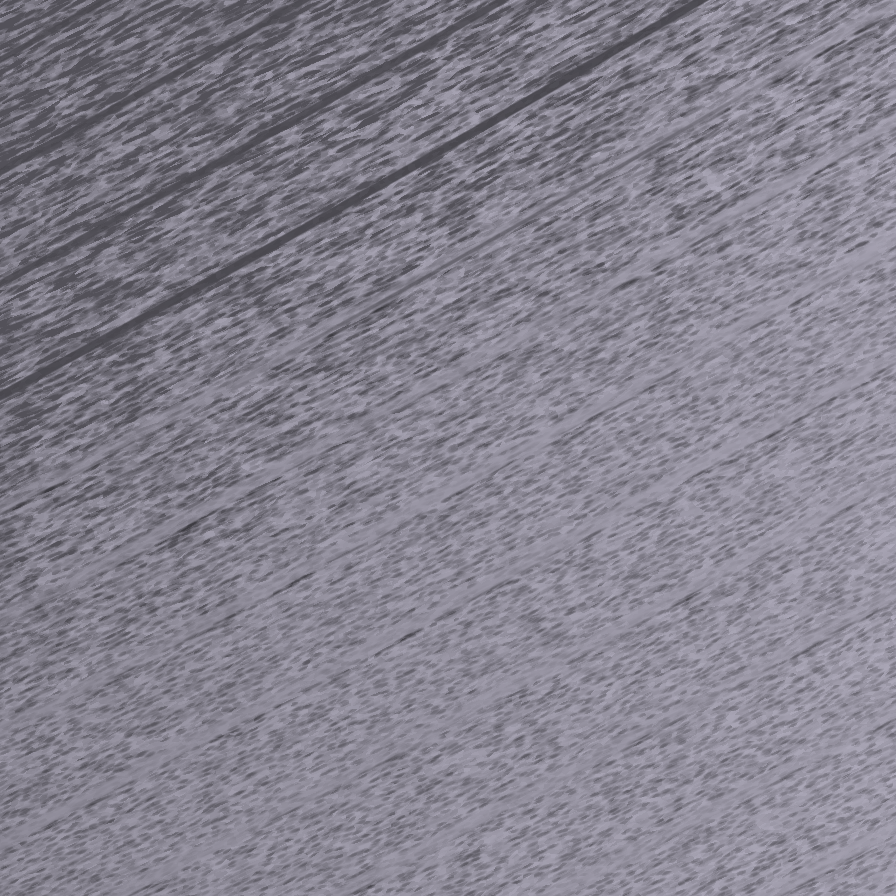
Write a WebGL 2 fragment shader that draws this texture.

```glsl
#version 300 es
precision highp float;
// Brushed grey planks running diagonally: stretched cellular noise makes the
// dark dashes and fine grain, repeated seams go from dark grooves (top left)
// to pale smooth strips (lower right), and a soft light falls across it all.

uniform vec2 u_resolution;
out vec4 fragColor;

const vec3 TINT = vec3(1.0, 0.978, 1.072);    // cool violet grey
const float SLOPE = 0.565;                    // fall of the planks
const float FAN = 0.05;                       // slope lost towards the bottom
const vec2 AXIS = vec2(0.875, 0.484);         // cosine and sine of the slope
const float SEAM_FIRST = 0.067;
const float SEAM_STEP = 0.125;
const float SEAM_HALF_WIDTH = 0.0046;
const float STRIP_HALF_WIDTH = 0.0075;
const float LAST_DARK_SEAM = 3.0;
const float GROOVE_GREY = 0.285;
const float DARKEST_GRAIN = 0.325;
const vec2 STREAK_SCALE = vec2(25.0, 215.0);  // cells along and across
const vec2 DASH_SCALE = vec2(78.0, 255.0);
const vec2 GRAIN_SCALE = vec2(130.0, 310.0);

vec2 hash2(vec2 p) {
    vec3 q = fract(p.xyx * vec3(0.1031, 0.1030, 0.0973));
    q += dot(q, q.yzx + 33.33);
    return fract((q.xx + q.yz) * q.zy);
}

// Cellular noise: distance to the nearest point and that point's random value
vec2 cellular(vec2 p) {
    vec2 cell = floor(p);
    vec2 nearest = vec2(9.0, 0.0);
    for (int j = -1; j <= 1; j++) {
        for (int i = -1; i <= 1; i++) {
            vec2 id = cell + vec2(i, j);
            float d = length(id + hash2(id) - p);
            if (d < nearest.x) nearest = vec2(d, hash2(id + 71.7).x);
        }
    }
    return nearest;
}

// Soft spots of random strength around the cellular points
float spots(vec2 p, float radius) {
    vec2 c = cellular(p);
    return (1.0 - smoothstep(radius * 0.25, radius, c.x)) * smoothstep(0.1, 0.85, c.y);
}

// Slow patchiness from layered sines
float mottle(vec2 p) {
    return (sin(p.x * 9.0 + 2.0 * sin(p.y * 13.0)) + sin(p.y * 47.0 + sin(p.x * 17.0))
        + sin(p.x * 31.0 - p.y * 83.0)) / 3.0;
}

void main() {
    vec2 uv = gl_FragCoord.xy / u_resolution.y;
    float soft = max(0.0012, 0.6 / u_resolution.y);

    // Plank coordinates: along the fibres, and across them downwards
    float down = 1.0 - uv.y;
    float level = down + uv.x * (SLOPE - FAN * down);
    vec2 plank = vec2(uv.x * AXIS.x - down * AXIS.y, level * AXIS.x);
    float calm = smoothstep(0.3, 1.0, level);
    float patchy = mottle(plank);

    // Fibres waver slightly and lie a little flatter than the seams
    vec2 fibre = plank;
    fibre.y += 0.0008 * sin(plank.x * 47.0 + plank.y * 90.0) - 0.045 * plank.x;
    float streak = spots(fibre * STREAK_SCALE, mix(0.9, 0.65, calm));
    float dash = spots(fibre * DASH_SCALE + 19.0, mix(0.9, 0.75, calm));
    vec2 grain = cellular(fibre * GRAIN_SCALE + 53.0);

    // Seams: signed distance (positive below) and index
    float row = (level - SEAM_FIRST) / SEAM_STEP;
    float index = floor(row + 0.5);
    float dist = (row - index) * SEAM_STEP * AXIS.x;
    float pale = step(LAST_DARK_SEAM + 0.5, index);
    float strip = pale * (1.0 - smoothstep(STRIP_HALF_WIDTH * 0.5, STRIP_HALF_WIDTH * 1.3,
        abs(dist + 0.002 * patchy)));
    strip *= 0.75 + 0.25 * patchy;

    // Light: darker at the left and in the upper left corner
    float light = mix(0.608, 0.602, calm) + 0.075 * (uv.x - 0.5);
    light -= 0.05 * (1.0 - smoothstep(0.0, 0.6, level));
    light += 0.006 * patchy;

    // Relief: dashes, streaks and grain, fading on the pale strips
    float relief = mix(0.22, 0.075, calm) * streak + mix(0.15, 0.13, calm) * dash;
    float grey = light - relief * (1.0 - 0.8 * strip) * (1.0 + 0.15 * patchy);
    grey += mix(0.10, 0.07, calm) * (grain.y - 0.42) * (1.0 - 0.7 * strip);
    grey = max(grey - 0.012 * strip, DARKEST_GRAIN);

    // Broken shadow along the lower edge of each pale strip
    float edge = 1.0 - smoothstep(0.001, 0.001 + 2.0 * soft, abs(dist - STRIP_HALF_WIDTH));
    grey -= pale * edge * (0.02 + 0.10 * streak);

    // Dark grooves, the first one thinner, and a thin one fading to the right
    float halfWidth = SEAM_HALF_WIDTH * (0.65 + 0.12 * index) + 0.0004 * patchy;
    float groove = (1.0 - pale) * (1.0 - smoothstep(halfWidth - soft, halfWidth + soft, abs(dist)));
    groove *= step(-0.5, index) * (index > LAST_DARK_SEAM - 0.5 ? 1.0 : 0.92);
    float fading = 1.0 - step(0.5, abs(index - LAST_DARK_SEAM - 1.0));
    fading *= 1.0 - smoothstep(0.0008, 0.0008 + 2.0 * soft, abs(dist - 0.003));
    fading *= 0.6 * smoothstep(0.2, 0.45, uv.x) * (1.0 - smoothstep(0.7, 0.95, uv.x));
    grey = mix(grey, GROOVE_GREY + 0.03 * grain.y, max(groove, fading));

    fragColor = vec4(clamp(grey, 0.24, 0.70) * TINT, 1.0);
}
```
